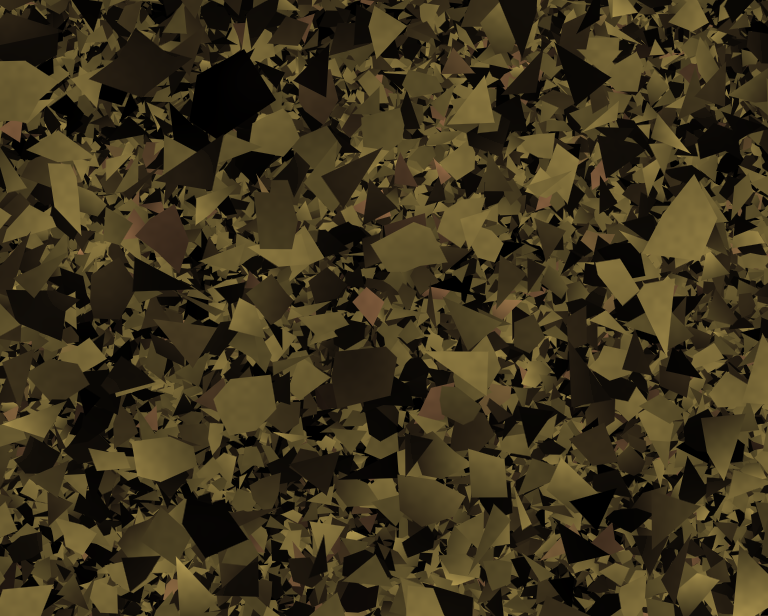
A Shadertoy shader for this texture:

```glsl
#define LAYERS 18
#define SWEEPS 2.0
#define SMALLEST 0.017
#define SIZE_RANGE 6.6
#define DENSE 0.8
#define SPARSE 0.15
#define BLACK_SHARE 0.26
#define PATCHINESS 0.22

const float TAU = 6.2832;
const vec3 OLIVE = vec3(1.0, 0.86, 0.455);
const vec3 BROWN = vec3(1.0, 0.77, 0.46);
const vec3 COPPER = vec3(1.0, 0.68, 0.47);

// Integer hash: three random values per lattice point
vec3 hash3(ivec2 cell, int seed) {
    uvec3 v = uvec3(ivec3(cell, seed)) * 1664525u + 1013904223u;
    v.x += v.y * v.z; v.y += v.z * v.x; v.z += v.x * v.y;
    v ^= v >> 16u;
    v.x += v.y * v.z; v.y += v.z * v.x; v.z += v.x * v.y;
    return vec3(v) * exp2(-32.0);
}

float valueNoise(vec2 p) {
    ivec2 i = ivec2(floor(p));
    vec2 f = fract(p);
    f = f * f * (3.0 - 2.0 * f);
    float low = mix(hash3(i, 7).x, hash3(i + ivec2(1, 0), 7).x, f.x);
    float high = mix(hash3(i + ivec2(0, 1), 7).x, hash3(i + ivec2(1, 1), 7).x, f.x);
    return mix(low, high, f.y);
}

mat2 rotation(float a) {
    float c = cos(a), s = sin(a);
    return mat2(c, s, -s, c);
}

// Corner k of a jagged polygon with the given number of corners
vec2 corner(ivec2 cell, int seed, int k, int corners) {
    vec3 h = hash3(cell, seed + 3 + k % corners);
    float angle = TAU * (float(k % corners) + 0.8 * (h.x - 0.5)) / float(corners);
    float radius = mix(0.3, 0.98, h.y);
    return radius * vec2(cos(angle), sin(angle));
}

// Signed distance to the polygon, concave corners allowed
float shardDistance(vec2 p, ivec2 cell, int seed, int corners) {
    float nearest = 1e3, side = 1.0;
    vec2 a = corner(cell, seed, 0, corners);
    for (int k = 1; k <= corners; k++) {
        vec2 b = corner(cell, seed, k, corners);
        vec2 edge = a - b, w = p - b;
        vec2 off = w - edge * clamp(dot(w, edge) / dot(edge, edge), 0.0, 1.0);
        nearest = min(nearest, dot(off, off));
        bvec3 crossing = bvec3(p.y >= b.y, p.y < a.y, edge.x * w.y > edge.y * w.x);
        if (all(crossing) || all(not(crossing))) side = -side;
        a = b;
    }
    return side * sqrt(nearest);
}

// Maps an even random value to the brightness spread of the shards
float toneOf(float t) {
    float lit = max(t - BLACK_SHARE, 0.0) / (1.0 - BLACK_SHARE);
    return t < BLACK_SHARE ? 0.07 * t / BLACK_SHARE : 0.09 + 0.41 * pow(lit, 0.83);
}

vec3 shardColor(vec2 p, vec3 look, vec3 finish, float patchTone) {
    float tone = toneOf(clamp(look.x + patchTone, 0.0, 1.0));
    float sheen = mix(0.08, 0.9, pow(finish.x, 6.0));
    vec2 direction = vec2(cos(TAU * finish.y), sin(TAU * finish.y));
    tone *= max(1.0 + sheen * dot(p, direction), 0.0);
    vec3 tint = mix(BROWN, OLIVE, smoothstep(0.12, 0.32, tone));
    tint = mix(tint, COPPER, 0.8 * smoothstep(0.93, 0.98, finish.z));
    return tone * tint;
}

void mainImage(out vec4 fragColor, in vec2 fragCoord) {
    vec2 uv = fragCoord / iResolution.y;
    float pixel = 1.0 / iResolution.y;
    float patchTone = PATCHINESS * (valueNoise(uv * 7.0) - 0.5);
    vec3 color = vec3(0.02, 0.016, 0.01);

    // Each sweep stacks shards from small and dense to large and sparse
    for (int layer = 0; layer < LAYERS; layer++) {
        float rank = fract((float(layer) + 0.5) * SWEEPS / float(LAYERS));
        float size = SMALLEST * pow(SIZE_RANGE, rank);
        vec2 grid = rotation(float(layer) * 1.7) * uv / size + float(layer) * 3.37;
        ivec2 home = ivec2(floor(grid));

        for (int n = 0; n < 9; n++) {
            ivec2 cell = home + ivec2(n % 3 - 1, n / 3 - 1);
            int seed = layer * 16;
            vec3 place = hash3(cell, seed);
            vec2 p = grid - vec2(cell) - place.xy;
            if (place.z > mix(DENSE, SPARSE, rank) || dot(p, p) > 1.1) continue;

            vec3 look = hash3(cell, seed + 1);
            vec3 finish = hash3(cell, seed + 2);
            p = rotation(TAU * look.y) * p;
            float squeeze = mix(0.6, 1.0, finish.z);
            int corners = 3 + int(4.5 * look.z * look.z);
            float d = shardDistance(p / vec2(1.0, squeeze), cell, seed, corners);
            float cover = clamp(0.5 - d * squeeze * size / pixel, 0.0, 1.0);
            color = mix(color, shardColor(p, look, finish, patchTone), cover);
        }
    }

    // Faint mottling of the surfaces
    color *= 0.96 + 0.08 * valueNoise(uv * 90.0);
    fragColor = vec4(color, 1.0);
}
```
